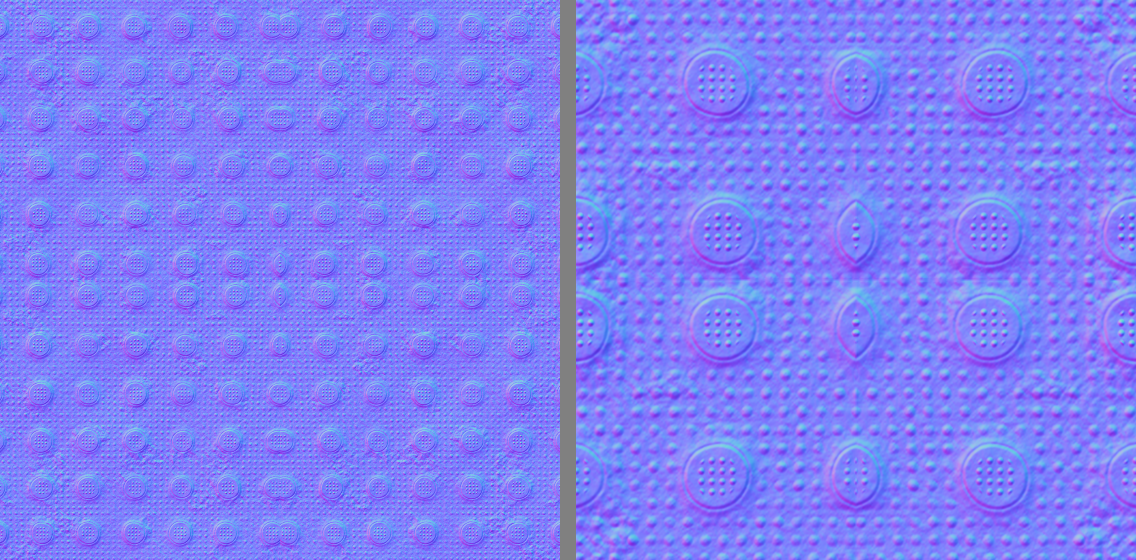
Left, the full canvas; right, a detail of the centre.
This texture map is drawn by a WebGL 2 fragment shader. Its source:

```glsl
#version 300 es
precision highp float;

uniform vec2 u_resolution;
out vec4 outColor;

// Stud lattice, measured from the mirror axes
const vec2 COL_START = vec2(-0.0105, 0.0143);  // middle, outer edge
const vec2 COL_PITCH = vec2(0.0885, 0.0820);   // middle, outer edge
const float FAN_HEIGHT = 0.453;
const float ROW_START = 0.0286;
const float ROW_PITCH = 0.0892;
const float ROW_SHRINK = 0.0009;

// Studs
const float STUD_RADIUS = 0.0250;
const float STUD_HEIGHT = 0.0026;
const float GROOVE_DEPTH = 0.0006;
const float GROOVE_WIDTH = 0.0012;
const float GRIP_PITCH = 0.0062;
const float GRIP_RADIUS = 0.0135;
const float GRIP_HEIGHT = 0.0009;

// Floor dots and wear
const float DOTS_PER_STUD = 8.0;
const float DOT_HEIGHT = 0.00085;
const float GRAIN_HEIGHT = 0.0011;
const float CRUMB_HEIGHT = 0.0030;
const float SWELL_HEIGHT = 0.0045;

// Normal encoding
const vec2 RELIEF = vec2(0.95, -1.4);
const float SAMPLE_STEP = 0.0008;
const float BLUE_LEVEL = 0.99;

float hash(vec2 p) {
    return fract(sin(dot(p, vec2(12.9898, 78.233))) * 43758.55);
}

float noise(vec2 p) {
    vec2 i = floor(p), f = fract(p);
    f = f * f * (3.0 - 2.0 * f);
    return mix(mix(hash(i), hash(i + vec2(1, 0)), f.x),
               mix(hash(i + vec2(0, 1)), hash(i + vec2(1, 1)), f.x), f.y);
}

float fbm(vec2 p) {
    float sum = 0.0, amp = 0.5;
    for (int i = 0; i < 3; i++) {
        sum += amp * noise(p);
        p = p * 2.03 + 17.3;
        amp *= 0.5;
    }
    return sum;
}

float roundDot(vec2 q) {
    return 1.0 - smoothstep(0.06, 0.36, length(fract(q) - 0.5));
}

// Columns fan out towards the middle of the sheet
float columnAt(vec2 p) {
    float t = p.y / FAN_HEIGHT;
    return (p.x - mix(COL_START.x, COL_START.y, t)) / mix(COL_PITCH.x, COL_PITCH.y, t);
}

float rowAt(float y) {
    float root = ROW_PITCH * ROW_PITCH - 4.0 * ROW_SHRINK * (y - ROW_START);
    return (ROW_PITCH - sqrt(root)) / (2.0 * ROW_SHRINK);
}

float height(vec2 uv) {
    vec2 p = abs(uv - 0.5);

    // Nearest stud
    float row = floor(rowAt(p.y) + 0.5);
    float rowY = ROW_START + row * (ROW_PITCH - ROW_SHRINK * row);
    float t = rowY / FAN_HEIGHT;
    float pitch = mix(COL_PITCH.x, COL_PITCH.y, t);
    float startX = mix(COL_START.x, COL_START.y, t);
    float col = floor((p.x - startX) / pitch + 0.5);
    vec2 d = p - vec2(startX + col * pitch, rowY);
    float id = hash(vec2(col, row) + 3.7);
    float r = length(d) * (1.0 + 0.10 * (noise(p * 55.0) - 0.5));
    float radius = STUD_RADIUS * mix(0.96, 1.04, id);

    // Stud: soft skirt, raised disc, ring groove, gripped top
    float disc = 1.0 - smoothstep(radius * 0.70, radius, r);
    float skirt = 1.0 - smoothstep(radius * 0.75, radius * 1.35, r);
    float groove = (r - radius * 0.78) / GROOVE_WIDTH;
    float grip = roundDot(d / GRIP_PITCH) * (1.0 - smoothstep(GRIP_RADIUS * 0.85, GRIP_RADIUS, r));
    float h = STUD_HEIGHT * mix(0.85, 1.15, id) * (0.7 * disc + 0.4 * skirt);
    h -= GROOVE_DEPTH * exp(-groove * groove);
    h += GRIP_HEIGHT * grip * mix(0.8, 1.2, id);
    h += 0.6 * STUD_HEIGHT * disc * (noise(p * 60.0 + 4.6) - 0.5);

    // Floor dots, slightly rubbed in places
    vec2 q = vec2(columnAt(p), rowAt(p.y)) * DOTS_PER_STUD;
    float kept = 1.0 - 0.35 * smoothstep(0.5, 0.75, noise(p * 13.0 + 5.1));
    float dotSize = mix(0.7, 1.2, hash(floor(q)));
    h += DOT_HEIGHT * roundDot(q) * dotSize * kept * (1.0 - skirt);

    // Grain, crumbs gathered near the studs, and broad swells
    float nearStud = 1.0 - smoothstep(0.022, 0.04, r);
    float patches = smoothstep(0.62, 0.88, noise(p * 24.0 + 9.4) + 0.15 * nearStud);
    h += CRUMB_HEIGHT * patches * (1.0 - 0.8 * disc) * (fbm(p * 110.0) - 0.3);
    h += GRAIN_HEIGHT * fbm(p * 190.0) * (1.0 - 0.3 * disc);
    h += SWELL_HEIGHT * noise(p * 9.0 + 2.3);
    return h;
}

void main() {
    vec2 uv = gl_FragCoord.xy / u_resolution;
    vec2 e = vec2(SAMPLE_STEP, 0.0);
    vec2 slope = vec2(height(uv + e.xy) - height(uv - e.xy),
                      height(uv + e.yx) - height(uv - e.yx)) / (2.0 * SAMPLE_STEP);
    vec3 normal = normalize(vec3(slope * RELIEF, 1.0));
    vec3 color = normal * 0.5 + 0.5;
    outColor = vec4(color * vec3(1.0, 1.0, BLUE_LEVEL), 1.0);
}
```
